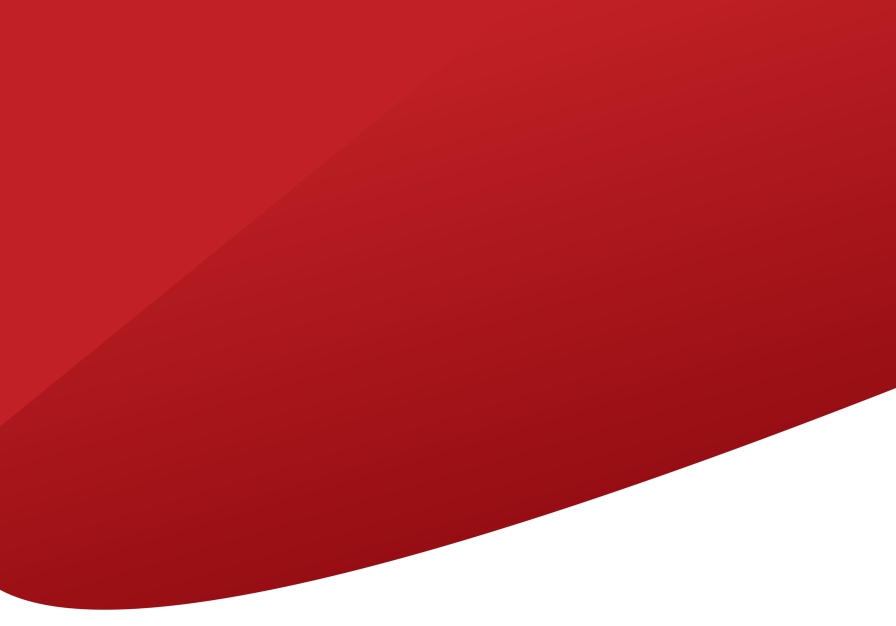
This background is drawn by a Shadertoy shader. Its source:

```glsl
// A deep red sheet with a curved lower edge and a flat bright corner, on white.

// Lengths are fractions of the canvas width, from the lower left.
#define CURVE_START_Y 0.0404
#define CURVE_CONTROL vec2(0.1797, -0.0560)
#define CURVE_END_Y   0.2656
#define FOLD_BASE     0.2227
#define FOLD_SLOPE    0.8133
#define SHADE_AXIS    vec2(0.30, -1.0)
#define SHADE_FROM    -0.524
#define SHADE_TO      0.056
#define BRIGHT_RED    vec3(0.758, 0.129, 0.149)
#define DARK_RED      vec3(0.588, 0.055, 0.075)
#define PAPER_WHITE   vec3(1.0)

// Signed distance above a line y = height with the given local slope
float distanceAbove(float y, float height, float slope) {
    return (y - height) / sqrt(1.0 + slope * slope);
}

// Signed distance above the quadratic Bezier that spans the canvas width
float distanceAboveCurve(vec2 p) {
    vec2 c = CURVE_CONTROL;

    // Invert x(t) = 2 c.x t + (1 - 2 c.x) t^2
    float bend = 1.0 - 2.0 * c.x;
    float t = (sqrt(c.x * c.x + bend * p.x) - c.x) / bend;

    float lower = mix(CURVE_START_Y, c.y, t);
    float upper = mix(c.y, CURVE_END_Y, t);
    float slope = (upper - lower) / mix(c.x, 1.0 - c.x, t);
    return distanceAbove(p.y, mix(lower, upper, t), slope);
}

// Antialiased coverage of the positive side of an edge
float coverage(float dist, float pixel) {
    return smoothstep(-0.7 * pixel, 0.7 * pixel, dist);
}

void mainImage(out vec4 fragColor, in vec2 fragCoord) {
    vec2 p = fragCoord / iResolution.x;
    float pixel = 1.0 / iResolution.x;

    // Slanted shading of the sheet
    float shade = (dot(p, SHADE_AXIS) - SHADE_FROM) / (SHADE_TO - SHADE_FROM);
    vec3 sheet = mix(BRIGHT_RED, DARK_RED, clamp(shade, 0.0, 1.0));

    // Flat corner above the fold
    float fold = distanceAbove(p.y, FOLD_BASE + FOLD_SLOPE * p.x, FOLD_SLOPE);
    sheet = mix(sheet, BRIGHT_RED, coverage(fold, pixel));

    // Sheet over the paper
    vec3 color = mix(PAPER_WHITE, sheet, coverage(distanceAboveCurve(p), pixel));
    fragColor = vec4(color, 1.0);
}
```
